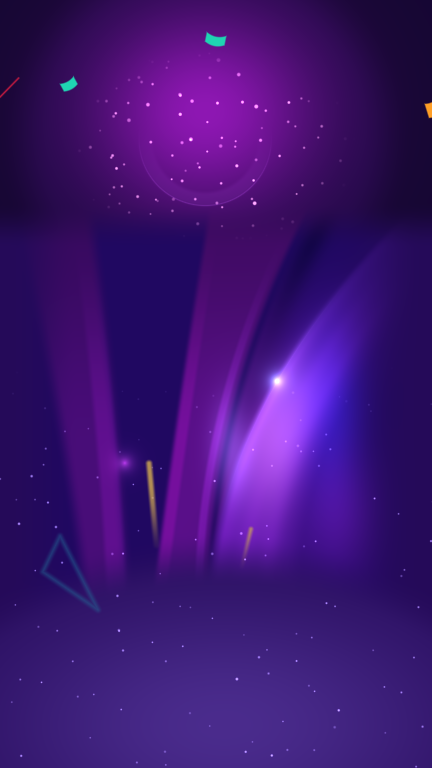
Give the GLSL for this background, as a WebGL 2 fragment shader.

```glsl
#version 300 es
precision highp float;
// Violet stage backdrop: a glowing crown, curved light beams, a misty dome and confetti.
uniform vec2 u_resolution;
out vec4 outColor;

const vec3 INDIGO = vec3(0.125, 0.03, 0.38);
const vec3 NIGHT = vec3(0.085, 0.025, 0.2);
const vec3 WALL = vec3(0.145, 0.04, 0.35);
const vec3 MAGENTA = vec3(0.36, 0.06, 0.53);
const vec3 VIOLET = vec3(0.46, 0.11, 0.76);
const vec3 LILAC = vec3(0.76, 0.38, 0.97);
const vec3 MIST = vec3(0.29, 0.17, 0.55);
const vec3 TEAL = vec3(0.12, 0.83, 0.7);
const vec3 GOLD = vec3(0.8, 0.65, 0.32);

float hash(vec2 p) {
  return fract(sin(dot(p, vec2(127.1, 311.7))) * 43758.5453);
}

// Soft elliptical falloff
float glow(vec2 p, vec2 center, vec2 size) {
  vec2 d = (p - center) / size;
  return exp(-dot(d, d));
}

float segment(vec2 p, vec2 a, vec2 b) {
  vec2 d = b - a;
  return length(p - a - d * clamp(dot(p - a, d) / dot(d, d), 0.0, 1.0));
}

float fill(float dist, float soft) {
  return 1.0 - smoothstep(-soft, soft, dist);
}

// Horizontal offset from a curve with top, control and bottom positions
float offsetFrom(float x, float t, float a, float b, float c) {
  return x - mix(mix(a, b, t), mix(b, c, t), t);
}

float band(float left, float right, float soft) {
  return fill(-left, soft) * fill(right, soft);
}

// One jittered dot per cell, kept with the given probability
float dots(vec2 p, float scale, float chance, float radius, float soft) {
  vec2 cell = floor(p * scale);
  vec2 jitter = 0.15 + 0.7 * vec2(hash(cell + 3.1), hash(cell + 7.7));
  float dist = length(p - (cell + jitter) / scale);
  float size = radius * (0.5 + 0.5 * hash(cell + 5.3));
  return step(hash(cell), chance) * fill(dist - size, soft) * (0.3 + 0.7 * hash(cell + 9.2));
}

// Curved paper scrap, rotated
float scrap(vec2 p, vec2 center, vec2 size, float angle, float soft) {
  float c = cos(angle), s = sin(angle);
  vec2 q = mat2(c, -s, s, c) * (p - center);
  q.y -= 12.0 * q.x * q.x;
  vec2 d = abs(q) - size;
  return fill(max(d.x, d.y), soft);
}

vec3 beams(vec2 p) {
  float t = (1.25 - p.y) / 0.77;
  float l1 = offsetFrom(p.x, t, 0.046, 0.136, 0.19);
  float r1 = offsetFrom(p.x, t, 0.213, 0.267, 0.289);
  float l2 = offsetFrom(p.x, t, 0.479, 0.416, 0.366);
  float r2 = offsetFrom(p.x, t, 0.69, 0.505, 0.484);
  float shade = offsetFrom(p.x, t, 0.74, 0.542, 0.495);
  float l3 = offsetFrom(p.x, t, 0.914, 0.546, 0.495);
  float r3 = offsetFrom(p.x, t, 1.088, 0.687, 0.667);
  float lit = smoothstep(0.0, 0.65, t);

  vec3 color = mix(INDIGO, MAGENTA * mix(0.7, 0.95, lit), 0.72 * band(l1, r1, 0.02));
  color += vec3(0.09, 0.01, 0.09) * band(r1 + 0.045, r1, 0.008) * lit;
  color = mix(color, MAGENTA * mix(0.75, 1.05, lit), 0.88 * band(l2, r2, 0.01));
  color += vec3(0.11, 0.0, 0.08) * band(l2, l2 - 0.028, 0.006) * lit;
  color += vec3(0.12, 0.03, 0.14) * band(r2 + 0.03, r2 + 0.012, 0.005) * lit;
  float gap = exp(-pow(shade / 0.032, 2.0)) * (1.0 - 0.75 * lit);
  color = mix(color, vec3(0.05, 0.015, 0.24), 0.75 * gap);
  color = mix(color, MAGENTA, 0.7 * lit * band(r2 - 0.012, l3, 0.012));

  // Wide arc with a dim outer veil and lengthwise streaks
  float inside = fill(-l3, 0.016);
  float arc = inside * (1.0 - smoothstep(-0.07, 0.04, r3));
  color = mix(color, vec3(0.24, 0.06, 0.52), 0.75 * inside * (1.0 - smoothstep(-0.04, 0.16, r3)));
  vec3 core = mix(vec3(0.23, 0.07, 0.52), VIOLET, smoothstep(0.1, 0.6, t));
  color = mix(color, core, arc * (0.76 + 0.06 * sin(l3 * 110.0)));
  color = mix(color, LILAC, arc * 0.85 * glow(p, vec2(0.64, 0.77), vec2(0.1, 0.17)));
  color += vec3(0.24, 0.14, 0.28) * exp(-abs(l3) * 75.0) * glow(p, vec2(0.64, 0.87), vec2(0.16, 0.22));
  color += vec3(0.01, 0.05, 0.26) * glow(p, vec2(0.76, 0.84), vec2(0.09, 0.18));
  color += vec3(0.22, 0.2, 0.32) * glow(p, vec2(0.535, 0.74), vec2(0.045, 0.11));
  return color + vec3(0.17, 0.04, 0.2) * glow(p, vec2(0.8, 0.59), vec2(0.1, 0.16));
}

vec3 crown(vec2 p, float px) {
  vec2 q = p - vec2(0.475, 1.455);
  vec3 color = NIGHT + vec3(0.04, 0.01, 0.07) * fill(length(q) - 0.42, 0.06);
  color += vec3(0.43, 0.055, 0.43) * glow(q, vec2(0.0, 0.065), vec2(0.26, 0.23));
  float rim = length(q) - 0.153;
  float ring = fill(abs(rim) - 0.001, px) + 0.4 * band(rim + 0.03, rim, 0.006);
  color += vec3(0.13, 0.08, 0.15) * fill(q.y + 0.055, 0.095) * ring;
  float area = glow(q, vec2(0.015, -0.025), vec2(0.27, 0.19));
  float spark = dots(p, 21.0, 0.5, 0.0042, px) + dots(p + 0.37, 31.0, 0.25, 0.0032, px);
  return color + vec3(0.9, 0.7, 0.72) * spark * smoothstep(0.2, 0.5, area);
}

void main() {
  vec2 p = gl_FragCoord.xy / u_resolution.x;
  float px = 1.0 / u_resolution.x;

  // Beams fade into walls, dome and crown
  float sides = smoothstep(0.02, 0.18, p.x) * (1.0 - smoothstep(0.76, 0.98, p.x));
  vec3 color = mix(WALL, beams(p), sides);
  vec3 ground = mix(WALL, MIST, glow(p, vec2(0.52, 0.1), vec2(0.55, 0.3)));
  color = mix(color, ground, fill(p.y - 0.485 + 0.55 * pow(abs(p.x - 0.5), 2.0), 0.065));
  color = mix(color, crown(p, px), smoothstep(1.2, 1.31, p.y));

  // Star flare, small spark and distant stars
  vec2 f = abs(p - vec2(0.641, 0.896));
  color += vec3(0.5, 0.7, 0.9) * (exp(-length(f) * 110.0) * 1.4 + 0.25 * exp(-length(f) * 28.0));
  color += vec3(0.6, 0.2, 0.55) * exp(-length(p - vec2(0.289, 0.706)) * 75.0);
  float stars = dots(p, 17.0, 0.16, 0.0028, px) + dots(p + 0.6, 29.0, 0.08, 0.002, px);
  color += vec3(0.65, 0.6, 0.8) * stars * (1.0 - smoothstep(0.6, 0.95, p.y));

  // Golden sticks
  float stick = fill(segment(p, vec2(0.345, 0.705), vec2(0.362, 0.515)) - 0.006, 0.005) * smoothstep(0.48, 0.66, p.y);
  stick += fill(segment(p, vec2(0.581, 0.553), vec2(0.56, 0.465)) - 0.004, 0.005) * smoothstep(0.45, 0.58, p.y);
  color = mix(color, GOLD, 0.85 * stick);

  // Hollow triangle and confetti
  vec2 a = vec2(0.139, 0.537), b = vec2(0.099, 0.454), c = vec2(0.227, 0.366);
  float outline = min(segment(p, a, b), min(segment(p, b, c), segment(p, c, a)));
  color = mix(color, vec3(0.13, 0.4, 0.58), 0.55 * fill(outline - 0.004, 0.007));
  float teal = scrap(p, vec2(0.498, 1.682), vec2(0.023, 0.011), -0.2, px);
  teal += scrap(p, vec2(0.161, 1.58), vec2(0.018, 0.01), 0.5, px);
  color = mix(color, TEAL, teal);
  color = mix(color, vec3(1.0, 0.62, 0.15), scrap(p, vec2(1.0, 1.523), vec2(0.012, 0.017), 0.3, px));
  float line = segment(p, vec2(0.0, 1.553), vec2(0.043, 1.597));
  color = mix(color, vec3(0.75, 0.1, 0.25), fill(line - 0.0018, px));
  outColor = vec4(clamp(color, 0.0, 1.0), 1.0);
}
```
